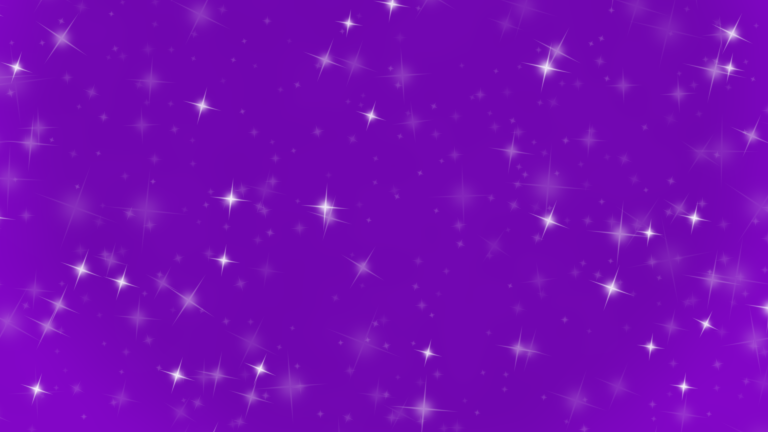
This background is drawn by a Shadertoy shader. Its source:

```glsl
// Violet night backdrop strewn with soft lavender sparkles.
// Four jittered grids of four-armed stars (dust, hazy, glowing, bright) are
// screened over a radial gradient with faint mottling; lengths in canvas heights.

const vec3 VIOLET      = vec3(0.443, 0.025, 0.693);
const vec3 VIOLET_EDGE = vec3(0.508, 0.022, 0.775);
const vec3 LAVENDER    = vec3(0.84, 0.76, 0.90);
const vec3 STAR_WHITE  = vec3(0.98, 0.97, 1.00);
const float GRADIENT_HEIGHT = 0.75;
const vec2 GRADIENT_RANGE = vec2(0.72, 1.02);
const float MOTTLE = 0.018;

struct StarLayer {
    float cell;      // grid spacing
    vec2 density;    // chance of a star at the centre and at the sides
    vec2 reach;      // shortest and longest arm
    float glow;      // glow radius relative to the arm
    vec2 opacity;    // faintest and strongest star
    vec2 tilt;       // clockwise rotation range in radians
    float armWidth;  // arm half width
    float seed;
};

const StarLayer DUST    = StarLayer(0.055, vec2(0.45, 0.52), vec2(0.008, 0.023),
                                    0.42, vec2(0.08, 0.25), vec2(-0.3, 0.5), 0.0020, 11.0);
const StarLayer HAZY    = StarLayer(0.150, vec2(0.32, 0.95), vec2(0.045, 0.115),
                                    0.32, vec2(0.13, 0.33), vec2(-0.2, 0.6), 0.0025, 37.0);
const StarLayer GLOWING = StarLayer(0.270, vec2(0.20, 0.65), vec2(0.055, 0.095),
                                    0.25, vec2(0.40, 0.65), vec2(0.05, 0.6), 0.0025, 151.0);
const StarLayer BRIGHT  = StarLayer(0.220, vec2(0.40, 0.92), vec2(0.034, 0.066),
                                    0.28, vec2(0.88, 1.00), vec2(0.05, 0.45), 0.0026, 73.0);

float hash(vec2 p) {
    vec3 q = fract(vec3(p.xyx) * 0.1031);
    q += dot(q, q.yzx + 33.33);
    return fract((q.x + q.y) * q.z);
}

float valueNoise(vec2 p) {
    vec2 i = floor(p), f = fract(p);
    f = f * f * (3.0 - 2.0 * f);
    return mix(mix(hash(i), hash(i + vec2(1, 0)), f.x),
               mix(hash(i + vec2(0, 1)), hash(i + vec2(1, 1)), f.x), f.y);
}

// Tapered arm along the x axis, fading towards its tip.
float arm(vec2 d, float reach, float width) {
    float taper = max(1.0 - abs(d.x) / reach, 0.0);
    float w = width * (0.5 + 0.5 * taper);
    return taper * exp(-d.y * d.y / (w * w));
}

float star(vec2 d, float reach, float glow, float width) {
    float r = glow * reach;
    float halo = exp(-dot(d, d) / (r * r));
    float arms = max(arm(d, reach, width), arm(d.yx, reach, width));
    return 1.0 - (1.0 - 0.88 * halo) * (1.0 - 0.85 * arms);
}

// Combined coverage of one star layer, searching the neighbouring cells.
float starField(vec2 p, float halfWidth, StarLayer layer) {
    vec2 home = floor(p / layer.cell);
    float clear = 1.0;
    for (int y = -1; y <= 1; y++)
    for (int x = -1; x <= 1; x++) {
        vec2 id = home + vec2(x, y);
        vec2 key = id + layer.seed;
        vec2 jitter = vec2(hash(key + 5.3), hash(key + 19.7));
        vec2 centre = (id + mix(vec2(0.08), vec2(0.92), jitter)) * layer.cell;

        float side = clamp(abs(centre.x - halfWidth) / halfWidth, 0.0, 1.0);
        if (hash(key + 41.1) > mix(layer.density.x, layer.density.y, side)) continue;

        float size = hash(key + 61.9);
        float reach = mix(layer.reach.x, layer.reach.y, size * size);
        float opacity = mix(layer.opacity.x, layer.opacity.y, hash(key + 83.2));
        float angle = mix(layer.tilt.x, layer.tilt.y, hash(key + 97.4));
        float c = cos(angle), s = sin(angle);
        vec2 d = mat2(c, s, -s, c) * (p - centre);
        clear *= 1.0 - opacity * star(d, reach, layer.glow, layer.armWidth);
    }
    return 1.0 - clear;
}

void mainImage(out vec4 fragColor, in vec2 fragCoord) {
    vec2 p = fragCoord / iResolution.y;
    float halfWidth = 0.5 * iResolution.x / iResolution.y;

    // Backdrop: brighter towards the lower corners, lightly mottled
    float fromCentre = length(p - vec2(halfWidth, GRADIENT_HEIGHT));
    float edge = smoothstep(GRADIENT_RANGE.x, GRADIENT_RANGE.y, fromCentre);
    vec3 colour = mix(VIOLET, VIOLET_EDGE, edge);
    float cloud = 0.65 * valueNoise(p * 5.0 + 3.0) + 0.35 * valueNoise(p * 13.0 + 8.0);
    colour += MOTTLE * (cloud - 0.5) * vec3(1.0, 0.3, 1.2);

    // Sparkles, faintest first
    colour = mix(colour, LAVENDER, starField(p, halfWidth, DUST));
    colour = mix(colour, LAVENDER, starField(p, halfWidth, HAZY));
    colour = mix(colour, LAVENDER, starField(p, halfWidth, GLOWING));
    float bright = starField(p, halfWidth, BRIGHT);
    colour = mix(colour, mix(LAVENDER, STAR_WHITE, bright), bright);

    fragColor = vec4(colour, 1.0);
}
```
